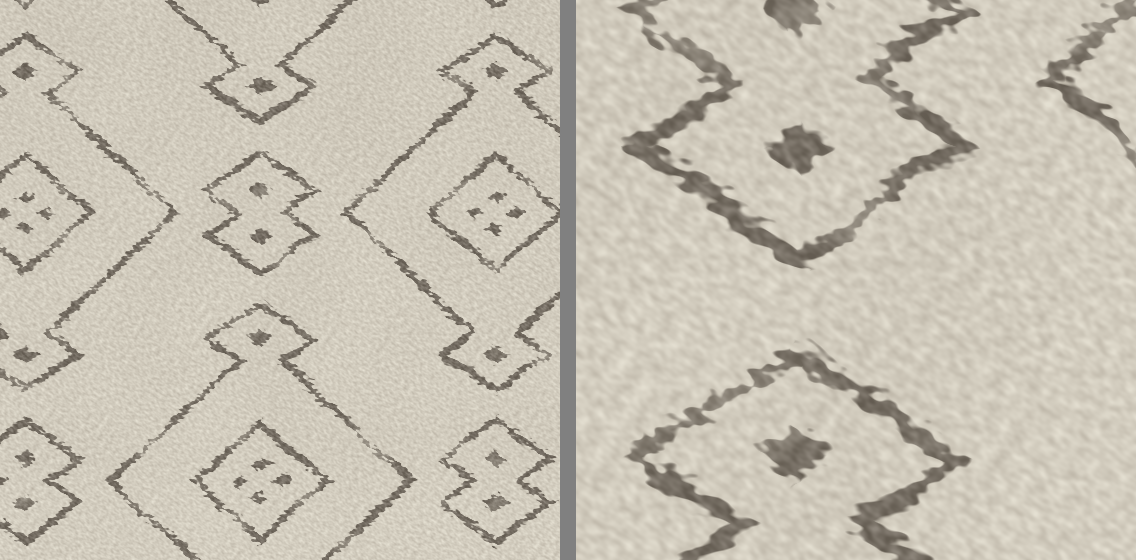
Left: the whole. Right: its middle third, enlarged.
This pattern is drawn by a WebGL 2 fragment shader. Its source:

```glsl
#version 300 es
precision highp float;
// Draws a cream woven rug with staggered, worn grey tribal diamonds.

uniform vec2 u_resolution;
out vec4 fragColor;

const vec2 PERIOD = vec2(0.840, 0.958);
const vec2 ORIGIN = vec2(0.885, 0.620);
const vec3 WOOL_SHADE = vec3(0.72, 0.69, 0.635);
const vec3 WOOL_LIGHT = vec3(0.88, 0.86, 0.805);
const vec3 YARN_DARK = vec3(0.36, 0.33, 0.29);
const vec3 YARN_LIGHT = vec3(0.53, 0.50, 0.46);

vec2 hashGradient(vec2 cell) {
    vec3 h = fract(cell.xyx * vec3(0.1031, 0.1030, 0.0973));
    h += dot(h, h.yzx + 33.33);
    float angle = 6.2832 * fract((h.x + h.y) * h.z);
    return vec2(cos(angle), sin(angle));
}

// Gradient noise, roughly -0.7 to 0.7
float gradientNoise(vec2 p) {
    vec2 i = floor(p);
    vec2 f = p - i;
    vec2 u = f * f * f * (f * (f * 6.0 - 15.0) + 10.0);
    vec2 e = vec2(0.0, 1.0);
    float a = dot(hashGradient(i), f);
    float b = dot(hashGradient(i + e.yx), f - e.yx);
    float c = dot(hashGradient(i + e.xy), f - e.xy);
    float d = dot(hashGradient(i + e.yy), f - e.yy);
    return mix(mix(a, b, u.x), mix(c, d, u.x), u.y);
}

vec2 rotate(vec2 p, float angle) {
    float c = cos(angle), s = sin(angle);
    return vec2(c * p.x + s * p.y, c * p.y - s * p.x);
}

// Centred repeat of the plane
vec2 fold(vec2 p, vec2 period) {
    return mod(p + 0.5 * period, period) - 0.5 * period;
}

float diamond(vec2 p, vec2 halfSize) {
    vec2 q = abs(p) / halfSize;
    return (q.x + q.y - 1.0) * halfSize.x * halfSize.y / length(halfSize);
}

float dotMark(vec2 p, float radius) {
    return diamond(p, vec2(1.35, 1.05) * radius);
}

// Large diamond with a small one at each end, a core and four dots
float medallion(vec2 p, float halfWidth) {
    vec2 q = abs(p);
    vec2 tip = q - vec2(0.0, 0.253);
    float outer = min(diamond(q, vec2(0.267, 0.253)), diamond(tip, vec2(0.095, 0.0625)));
    float core = diamond(q, vec2(0.118, 0.103));
    float lines = min(abs(outer), abs(core)) - halfWidth;
    float dots = min(dotMark(q - vec2(0.0, 0.030), 0.011), dotMark(q - vec2(0.038, 0.0), 0.011));
    return min(lines, min(dots, dotMark(tip, 0.016)));
}

// Two small diamonds merged, one above the other
float doubleDiamond(vec2 p, float halfWidth) {
    vec2 q = vec2(p.x, abs(p.y) - 0.039);
    return min(abs(diamond(q, vec2(0.095, 0.070))) - halfWidth, dotMark(q, 0.015));
}

// Both motifs on the staggered lattice
float rugPattern(vec2 p, float halfWidth) {
    float d = 1.0;
    for (int row = 0; row < 2; row++) {
        vec2 q = p - ORIGIN - 0.5 * PERIOD * float(row);
        d = min(d, medallion(fold(q, PERIOD), halfWidth));
        d = min(d, doubleDiamond(fold(q - vec2(0.5 * PERIOD.x, 0.0), PERIOD), halfWidth));
    }
    return d;
}

void main() {
    vec2 uv = gl_FragCoord.xy / u_resolution.y;
    float pixel = 1.0 / u_resolution.y;

    // Pile texture: short slanted knots and finer fibres
    vec2 slanted = rotate(uv, -0.6);
    float knots = gradientNoise(slanted * vec2(105.0, 185.0) + 40.0);
    float fibres = gradientNoise(slanted * vec2(190.0, 300.0) + 90.0);
    float mottle = gradientNoise(uv * 7.0 + 12.0);

    // Ragged yarn: rows slip sideways, and the hand wobbles
    float slip = gradientNoise(slanted.yx * vec2(150.0, 45.0) + 20.0);
    float rowSlip = gradientNoise(uv * vec2(38.0, 165.0) + 60.0);
    vec2 wobble = vec2(gradientNoise(uv * 16.0 + 5.0), gradientNoise(uv * 16.0 + 70.0));
    vec2 woven = uv + vec2(0.013 * rowSlip + 0.006 * slip, 0.005 * slip) + 0.007 * wobble;

    // Wear thins the lines differently in each repeat
    float wear = gradientNoise(uv * 13.0 + 31.0);
    float halfWidth = 0.0050 + 0.0035 * wear;
    float d = rugPattern(woven, halfWidth) + 0.008 * knots * (0.6 - wear);
    float soft = max(0.0016, 0.8 * pixel);
    float ink = 1.0 - smoothstep(-soft, soft, d);
    ink *= 0.93 - 0.35 * smoothstep(0.0, 0.5, -wear);

    // Colour
    float pile = 0.62 + 0.55 * knots + 0.35 * fibres + 0.10 * mottle;
    pile += 0.08 * (0.5 - uv.y);
    vec3 wool = mix(WOOL_SHADE, WOOL_LIGHT, clamp(pile, -0.1, 1.1));
    vec3 yarn = mix(YARN_DARK, YARN_LIGHT, clamp(0.42 + 0.8 * knots + 0.5 * fibres, 0.0, 1.0));
    fragColor = vec4(mix(wool, yarn, ink), 1.0);
}
```
